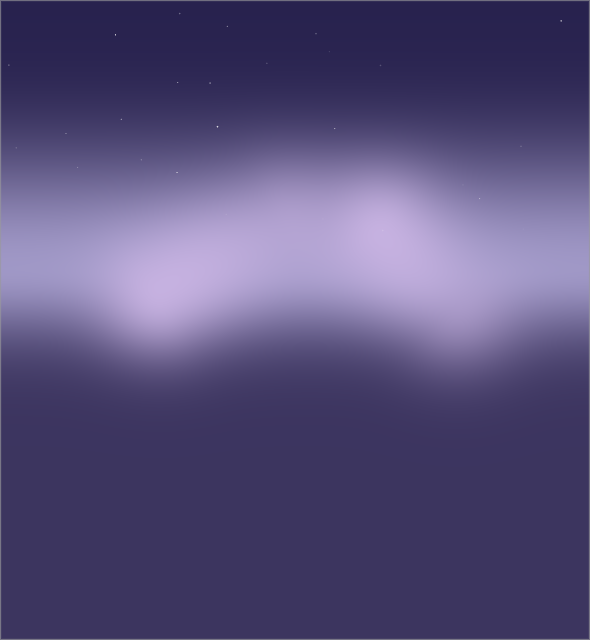
Write a Shadertoy shader that draws this background.

```glsl
// Twilight sky: a soft lavender band over dusk violet, with two pink clouds.
// The band is a lopsided Gaussian in height, each cloud a tapered capsule glow,
// and the stars are hashed points on a jittered grid, framed by a thin line.

#define BAND_HEIGHT 0.58
#define BAND_ABOVE 0.175
#define BAND_BELOW 0.107
#define CLOUD_WIDTH 0.096
#define STAR_CELL 0.078
#define STAR_DENSITY 0.5
#define STAR_RADIUS 0.0013
#define FRAME_WIDTH 0.00195

const vec3 ZENITH   = vec3(0.155, 0.132, 0.305);
const vec3 DUSK     = vec3(0.235, 0.206, 0.374);
const vec3 LAVENDER = vec3(0.625, 0.594, 0.776);
const vec3 PINK     = vec3(0.790, 0.705, 0.890);
const vec3 FRAME    = vec3(0.600, 0.600, 0.610);

vec3 hash3(vec2 cell) {
    vec3 q = fract(cell.xyx * vec3(0.1031, 0.1030, 0.0973));
    q += dot(q, q.yxz + 33.33);
    return fract((q.xxy + q.yzz) * q.zyx);
}

// Glow around the segment a-b, fading in strength towards b
float cloudGlow(vec2 p, vec2 a, vec2 b) {
    vec2 axis = b - a;
    float along = clamp(dot(p - a, axis) / dot(axis, axis), 0.0, 1.0);
    vec2 offset = (p - a - along * axis) / CLOUD_WIDTH;
    return mix(0.92, 0.55, smoothstep(0.0, 1.0, along)) * exp(-dot(offset, offset));
}

// One possible star per cell, kept clear of the cell's edges
float starLight(vec2 p, float pixel) {
    vec2 cell = floor(p / STAR_CELL);
    vec3 place = hash3(cell + 7.0);
    vec3 trait = hash3(cell + 51.0);
    vec2 centre = (cell + 0.1 + 0.8 * place.xy) * STAR_CELL;
    float radius = STAR_RADIUS * mix(0.5, 1.0, trait.x);
    float disc = 1.0 - smoothstep(radius - 0.5 * pixel, radius + 0.5 * pixel, length(p - centre));
    float brightness = mix(0.2, 0.95, trait.y * trait.y);
    return disc * brightness * step(place.z, STAR_DENSITY);
}

void mainImage(out vec4 fragColor, in vec2 fragCoord) {
    float pixel = 1.0 / iResolution.y;
    vec2 p = fragCoord * pixel;
    float aspect = iResolution.x * pixel;

    // Sky and horizon band
    vec3 color = mix(DUSK, ZENITH, smoothstep(0.55, 0.92, p.y));
    float rise = p.y - BAND_HEIGHT;
    float spread = rise > 0.0 ? BAND_ABOVE : BAND_BELOW;
    color = mix(color, LAVENDER, exp(-rise * rise / (spread * spread)));

    // Two clouds, blended so that their overlap stays soft
    float left = cloudGlow(p, vec2(0.250, 0.544), vec2(0.443, 0.651));
    float right = cloudGlow(p, vec2(0.596, 0.635), vec2(0.714, 0.516));
    color = mix(color, PINK, 1.0 - (1.0 - left) * (1.0 - right));

    // Stars in the upper sky only
    float starSky = smoothstep(0.60, 0.74, p.y);
    color = mix(color, vec3(0.95), starLight(p, pixel) * starSky);

    // Hairline frame
    vec2 inset = min(p, vec2(aspect, 1.0) - p);
    float edge = min(inset.x, inset.y);
    float line = 1.0 - smoothstep(FRAME_WIDTH - 0.5 * pixel, FRAME_WIDTH + 0.5 * pixel, edge);
    color = mix(color, FRAME, 0.65 * line);

    fragColor = vec4(color, 1.0);
}
```
